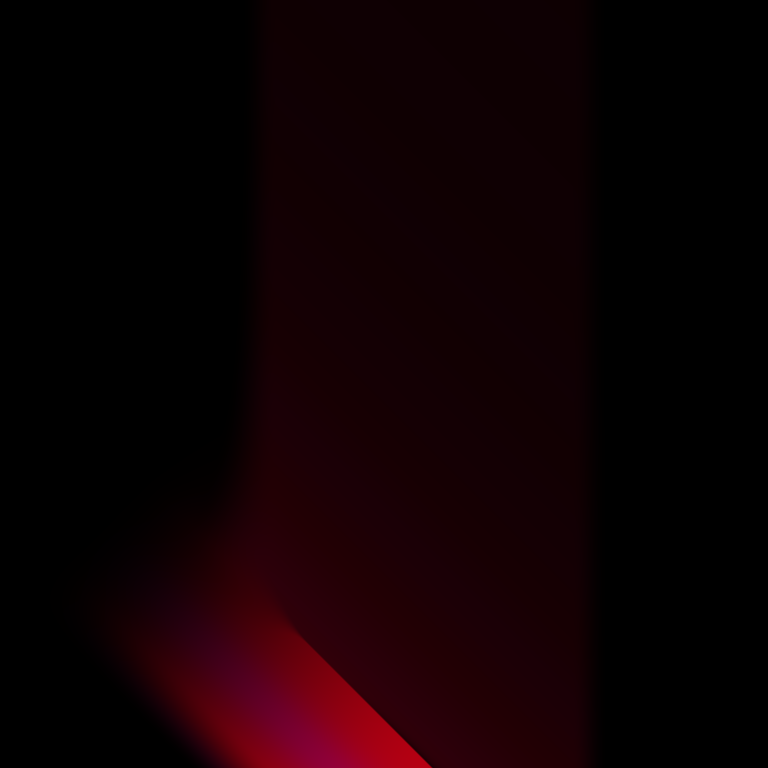
This background is drawn by a Shadertoy shader. Its source:

```glsl
float fadeOut(float a, float b, float x) {
    return 1.0 - smoothstep(a, b, x);
}

float bump(float x, float center, float width) {
    float k = (x - center) / width;
    return exp(-k * k);
}

// Diagonal beam: across = x + y, along = y - x
vec3 beamColor(float across, float along) {
    float light = 0.73 * fadeOut(-0.62, 0.2, along);
    float softEdge = smoothstep(0.245, 0.355, across);
    float magenta = 0.1 + 0.25 * bump(across, 0.43, 0.055) + 0.3 * bump(across, 0.27, 0.03);
    float red = 1.0 - 0.1 * bump(across, 0.43, 0.06);
    return light * softEdge * vec3(red, 0.0, magenta);
}

// Upright panel, dimming away from the beam with faint diagonal hue bands
vec3 panelColor(float dist) {
    float light = 0.052 + 0.14 * exp(-max(dist, 0.0) / 0.28);
    return light * vec3(1.0, 0.0, 0.17 + 0.05 * sin(dist * 30.0));
}

void mainImage(out vec4 fragColor, in vec2 fragCoord) {
    vec2 uv = fragCoord / iResolution.xy;
    float across = uv.x + uv.y;
    float dist = across - 0.563;
    float outside = max(dist, 0.0);

    // Panel sides; the left one flares towards the beam
    float flare = 0.1 * exp(-7.0 * max(uv.y - 0.25, 0.0));
    float leftSide = smoothstep(0.315 - flare, 0.36, uv.x);
    float rightSide = fadeOut(0.745, 0.792, uv.x);

    vec3 beam = beamColor(across, uv.y - uv.x);
    vec3 panel = panelColor(dist) * rightSide;

    // Thin shadow beside the sharp beam edge
    panel *= 1.0 - 0.6 * exp(-outside / 0.006) * fadeOut(0.0, 0.13, uv.y);

    // Glow spilling above the beam, left of the panel
    vec3 spill = beam * exp(-outside / 0.1);
    vec3 upper = mix(spill, panel, leftSide);

    // The beam edge sharpens below the corner
    float blur = 1.5 / iResolution.y + 0.06 * fadeOut(0.32, 0.4, uv.x);
    vec3 color = mix(beam, upper, smoothstep(-blur, blur, dist));

    fragColor = vec4(color, 1.0);
}
```
